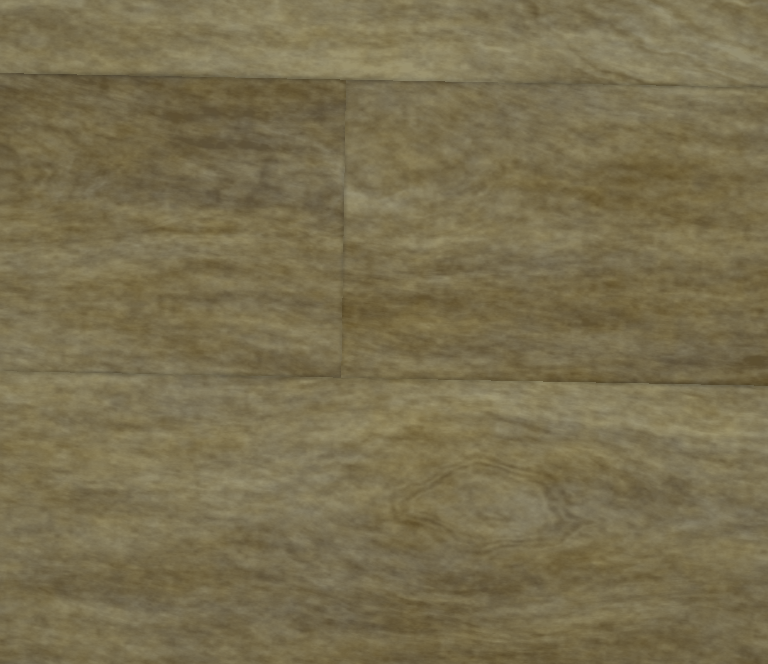
Write a WebGL 2 fragment shader that draws this texture.

```glsl
#version 300 es
precision highp float;
// Olive-brown oak floor boards with soft grain, arched figure, a knot and faint dark joints.

#define BOARD_HEIGHT 0.449
#define BOARD_LENGTH 2.6
#define FIRST_JOINT vec2(0.507, 0.441)
#define TILT vec2(0.016, 0.019)
#define SEAM_WIDTH 0.0040
#define SEAM_DEPTH 0.125
#define RING_DENSITY 30.0
#define DARK_WOOD vec3(0.365, 0.310, 0.188)
#define LIGHT_WOOD vec3(0.605, 0.568, 0.420)
#define GREY_TINT vec3(-0.006, 0.008, 0.045)

uniform vec2 u_resolution;
out vec4 fragColor;

float hash(vec2 p) {
    vec3 h = fract(p.xyx * vec3(0.1031, 0.1030, 0.0973));
    h += dot(h, h.yzx + 33.33);
    return fract((h.x + h.y) * h.z);
}

float noise(vec2 p) {
    vec2 i = floor(p), f = fract(p);
    f = f * f * (3.0 - 2.0 * f);
    return mix(mix(hash(i), hash(i + vec2(1, 0)), f.x),
               mix(hash(i + vec2(0, 1)), hash(i + vec2(1, 1)), f.x), f.y);
}

// Layered noise centred on zero
float fbm(vec2 p) {
    float sum = 0.0, gain = 0.5;
    for (int i = 0; i < 4; i++) {
        sum += gain * (noise(p) - 0.5);
        p = p * 2.03 + vec2(17.3, 9.1);
        gain *= 0.5;
    }
    return sum;
}

// Heart of the growth rings: along the floor, and as a share of the board height
vec2 ringHeart(vec2 board) {
    if (board.y < 0.0) return vec2(0.72, 0.57);
    if (board.y > 0.0) return vec2(1.25, 0.35);
    return board.x < 0.0 ? vec2(-0.22, 0.68) : vec2(0.58, 0.71);
}

// Soft dark line, never thinner than a pixel
float seam(float dist, float width) {
    float soft = max(width, 1.0 / u_resolution.y);
    return exp(-dist * dist / (soft * soft));
}

void main() {
    vec2 p = gl_FragCoord.xy / u_resolution.y;
    vec2 floorPos = p + TILT * vec2(-p.y, p.x);

    // Rows of boards, each row shifted along its length
    float across = (floorPos.y - FIRST_JOINT.y) / BOARD_HEIGHT;
    float row = floor(across);
    float along = (floorPos.x - FIRST_JOINT.x) / BOARD_LENGTH + 0.4 * row;
    vec2 board = vec2(floor(along), row);
    float v = across - row;
    bool even = mod(board.x + board.y, 2.0) < 0.5;
    bool middle = row == 0.0;
    vec2 seed = 60.0 * vec2(hash(board + 41.0), hash(board + 73.0));

    // Fibres swerve around the heart
    vec2 heart = ringHeart(board);
    vec2 d = vec2(floorPos.x - heart.x, (v - heart.y) * BOARD_HEIGHT);
    float near = exp(-dot(d * vec2(4.0, 7.0), d * vec2(4.0, 7.0)));
    vec2 fibre = vec2(d.x, d.y / (1.0 + 0.9 * near));
    fibre.y += 0.045 * fbm(fibre * vec2(4.0, 7.0) + seed);

    // Broad clouds, long streaks, slanted pores and fine grit
    float cloud = fbm(fibre * vec2(1.9, 8.0) + seed);
    float streak = fbm(fibre * vec2(5.0, 46.0) + seed.yx);
    float pores = fbm((fibre + vec2(0.0, 0.12 * fibre.x)) * vec2(36.0, 125.0) + seed);
    float grit = fbm(p * vec2(95.0, 125.0) + seed);

    // Uneven nested arches: closed around a knot, or a row of curves along the board
    vec2 warp = vec2(fbm(d * vec2(8.0, 17.0) + seed), fbm(d * vec2(6.0, 13.0) - seed));
    vec2 ringPos = (d + warp * vec2(0.16, 0.07)) * vec2(1.0, 2.2);
    float radius = mix(length(ringPos), abs(ringPos.x) + abs(ringPos.y), 0.35);
    float figure = smoothstep(0.50, 0.12, radius);
    if (middle && !even) {
        radius = ringPos.x + 4.5 * ringPos.y * ringPos.y;
        figure = 1.1 * exp(-150.0 * d.y * d.y);
    } else if (!even) {
        figure = smoothstep(0.90, 0.30, radius);
    } else if (middle) {
        figure *= 0.6;
    }
    float rings = noise(vec2(radius * RING_DENSITY, 3.0) + seed) - 0.5;
    rings += 0.8 * (noise(vec2(radius * RING_DENSITY * 2.3, 8.0) + seed) - 0.5);
    figure *= 0.4 + 1.2 * noise(d * 13.0 + seed);

    // Tone of each board, shaded across its height
    float tone = 0.43 + 0.10 * min(abs(row), 1.0);
    tone += (v - 0.5) * (even ? 0.30 : -0.24);
    tone += 0.66 * cloud + 0.60 * streak + 0.52 * pores + 0.42 * grit + 0.36 * rings * figure;

    // Brown band low on the plain middle board
    float band = (v - 0.27 + 0.12 * cloud) * 8.0;
    tone -= middle && even ? 0.12 * exp(-band * band) : 0.0;

    // Pale knot with a dark shadow under it
    if (row < 0.0) {
        vec2 core = (d + vec2(-0.03, 0.02) + 0.08 * warp) * vec2(13.0, 19.0);
        vec2 shade = (d + vec2(0.0, 0.105) + 0.06 * warp) * vec2(9.0, 27.0);
        tone += 0.17 * exp(-dot(core, core)) - 0.30 * exp(-dot(shade, shade));
    }

    // Wood colour, from ochre to grey
    vec3 wood = mix(DARK_WOOD, LIGHT_WOOD, clamp(tone, 0.0, 1.0));
    float grey = 0.25 + 1.9 * fbm(fibre * vec2(5.0, 20.0) - seed) + 0.7 * figure * max(rings, 0.0);
    grey += 1.2 * fbm(p * vec2(38.0, 60.0) - seed);
    wood += GREY_TINT * clamp(grey, -0.6, 1.3);

    // Joints fade in and out, with a faint shadow along the rows
    float rowDist = (across - round(across)) * BOARD_HEIGHT;
    float endDist = (along - round(along)) * BOARD_LENGTH;
    float fade = 0.6 + 0.7 * noise(p * 11.0);
    float joint = max(seam(rowDist, SEAM_WIDTH), 0.7 * seam(endDist, SEAM_WIDTH));
    wood *= 1.0 - SEAM_DEPTH * joint * fade - 0.03 * exp(-abs(rowDist) * 110.0);

    // Slight falloff of light towards the corners
    vec2 c = gl_FragCoord.xy / u_resolution - 0.5;
    wood *= 1.03 - 0.16 * dot(c, c);
    fragColor = vec4(wood, 1.0);
}
```
